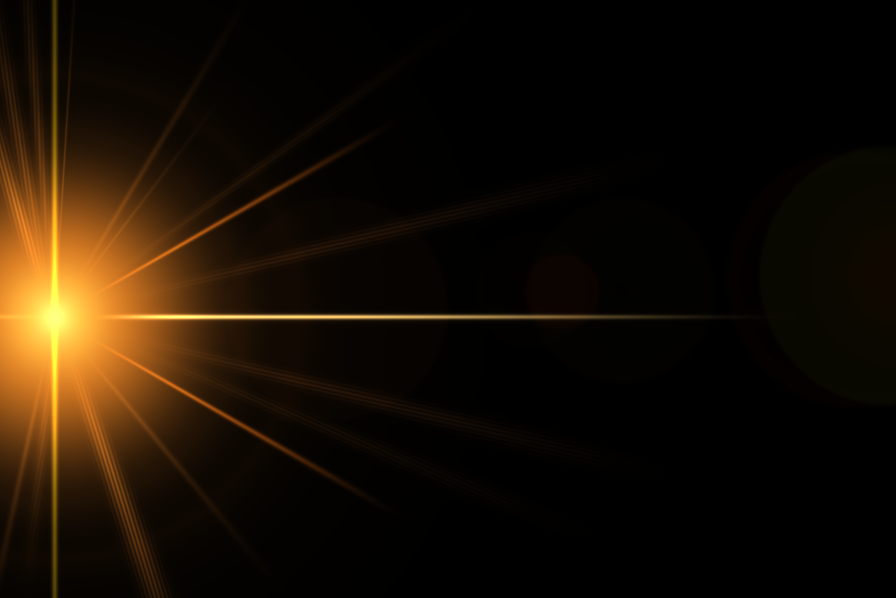
A Shadertoy shader for this background:

```glsl
// Draws a golden star flare at the left with light rays, a long horizontal streak and faint lens ghosts.

const vec3 AMBER = vec3(1.0, 0.56, 0.16);
const vec3 GOLD = vec3(1.0, 0.82, 0.46);

float bell(float x) {
    return exp(-x * x);
}

// Beam from the star towards a tip: widens outwards, fades at both ends.
float ray(vec2 p, vec2 tip, float width) {
    float len = length(tip);
    vec2 dir = tip / len;
    float along = dot(p, dir) / len;
    float side = dir.x * p.y - dir.y * p.x;
    float spread = width * (0.3 + max(along, 0.0)) + 0.2 / iResolution.y;
    float hatch = 1.0 - 0.6 * smoothstep(0.006, 0.011, width) * (0.5 + 0.5 * sin(side * 950.0 + along * 40.0));
    float fade = smoothstep(0.08, 0.38, along) * (1.0 - smoothstep(0.35, 1.0, along));
    return bell(side / spread) * hatch * fade;
}

// Soft-edged disc, slightly brighter at its rim.
float ghost(vec2 p, vec2 center, float radius) {
    float d = length(p - center);
    float edge = 0.004 + 1.0 / iResolution.y;
    return (1.0 - smoothstep(radius - edge, radius + edge, d)) * (0.8 + 0.2 * d / radius);
}

void mainImage(out vec4 fragColor, in vec2 fragCoord) {
    vec2 uv = fragCoord / iResolution.y;
    vec2 p = uv - vec2(0.0915, 0.469);
    float r = length(p);

    // Star glow: flat amber body, wide halo, small yellow core
    vec3 color = AMBER * (0.93 * exp(-pow(r / 0.212, 2.6)) + 0.09 * bell(r / 0.4));
    color += vec3(0.08, 0.34, 0.18) * bell(r / 0.07);
    color += vec3(0.1, 0.14, 0.16) * bell(r / 0.025);

    // Faint rings around the star
    color += vec3(0.018, 0.008, 0.001) * bell((r - 0.41) / 0.025);
    color += vec3(0.010, 0.005, 0.001) * bell((r - 0.32) / 0.02);

    // Ray pairs mirrored about the horizontal axis
    vec2 mirrored = vec2(p.x, abs(p.y));
    color += vec3(0.55, 0.26, 0.04) * ray(mirrored, vec2(0.60, 0.345), 0.0045);
    color += vec3(0.13, 0.07, 0.025) * ray(mirrored, vec2(1.10, 0.285), 0.016);

    // Single rays: tip position, width, strength
    vec4 rays[12] = vec4[12](
        vec4(0.75, 0.55, 0.009, 0.09), vec4(0.35, 0.58, 0.006, 0.13),
        vec4(0.31, 0.41, 0.003, 0.08), vec4(0.04, 0.65, 0.002, 0.16),
        vec4(-0.06, 0.70, 0.010, 0.22), vec4(-0.13, 0.65, 0.013, 0.24),
        vec4(-0.17, 0.50, 0.018, 0.36), vec4(-0.13, -0.60, 0.006, 0.14),
        vec4(-0.05, -0.50, 0.009, 0.12), vec4(0.25, -0.68, 0.020, 0.42),
        vec4(0.40, -0.48, 0.006, 0.13), vec4(0.98, -0.40, 0.014, 0.08));
    for (int i = 0; i < 12; i++) {
        color += AMBER * rays[i].w * ray(p, rays[i].xy, rays[i].z);
    }

    // Horizontal streak, with a dim stub on the left
    float streak = smoothstep(0.06, 0.22, p.x) * (1.0 - smoothstep(0.35, 1.25, p.x));
    streak += 0.12 * (1.0 - smoothstep(-0.1, 0.0, p.x));
    color += GOLD * streak * bell((p.y - 0.001) / 0.0036);
    color += AMBER * 0.06 * streak * bell(p.y / 0.009);

    // Vertical streak
    float pillar = 0.3 + 0.35 * bell(p.y / 0.36);
    color += vec3(0.85, 0.68, 0.04) * pillar * bell(p.x / 0.0045);

    // Lens ghosts drifting to the right
    color += vec3(0.016, 0.007, 0.001) * ghost(uv, vec2(0.565, 0.484), 0.185);
    color += vec3(0.010, 0.007, 0.001) * ghost(uv, vec2(1.04, 0.514), 0.155);
    color += vec3(0.006, 0.004, 0.000) * ghost(uv, vec2(0.89, 0.514), 0.095);
    color += vec3(0.032, 0.004, 0.000) * ghost(uv, vec2(0.94, 0.512), 0.063);
    color += vec3(0.014, 0.005, 0.001) * ghost(uv, vec2(1.43, 0.533), 0.217);
    color += vec3(0.022, 0.027, 0.001) * ghost(uv, vec2(1.488, 0.539), 0.217);
    color += vec3(0.035, 0.006, 0.000) * bell(length(uv - vec2(1.497, 0.539)) / 0.1);

    fragColor = vec4(clamp(color, 0.0, 1.0), 1.0);
}
```
